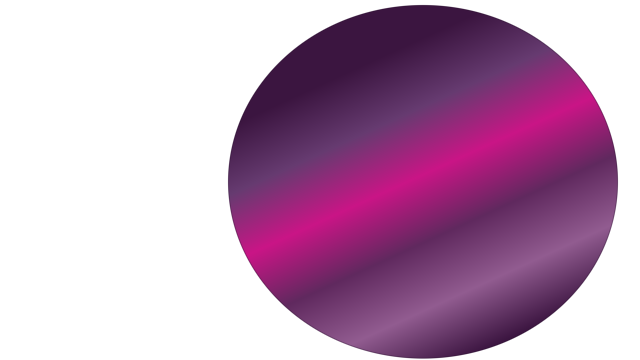
A Shadertoy shader for this background:

```glsl
// Signed distance to an ellipse, accurate near its rim
float ellipseDistance(vec2 p, vec2 radii) {
    float k = length(p / radii);
    float slope = length(p / (radii * radii));
    return k * (k - 1.0) / max(slope, 1e-4);
}

// Evenly spaced colour bands, dark at both ends
vec3 bandColor(float s) {
    vec3 stops[6] = vec3[6](
        vec3(0.232, 0.082, 0.250),
        vec3(0.400, 0.230, 0.440),
        vec3(0.790, 0.080, 0.525),
        vec3(0.375, 0.160, 0.370),
        vec3(0.570, 0.360, 0.565),
        vec3(0.225, 0.075, 0.245));
    vec3 color = stops[0];
    for (int i = 1; i < 6; i++) {
        color = mix(color, stops[i], clamp(s - float(i - 1), 0.0, 1.0));
    }
    return color;
}

void mainImage(out vec4 fragColor, in vec2 fragCoord) {
    float pixel = 1.0 / iResolution.y;
    vec2 p = fragCoord * pixel - vec2(1.175, 0.495);

    // Tilted gradient running down and to the right
    float along = dot(p, vec2(0.416, -0.909));
    vec3 disc = bandColor((along + 0.363) / 0.1725);

    // Thin dark rim
    float d = ellipseDistance(p, vec2(0.5415, 0.491));
    float rim = smoothstep(-0.0018 - pixel, -0.0018 + pixel, d);
    disc = mix(disc, vec3(0.16, 0.06, 0.18), 0.6 * rim);

    // Disc over white
    float coverage = 1.0 - smoothstep(-0.75 * pixel, 0.75 * pixel, d);
    fragColor = vec4(mix(vec3(1.0), disc, coverage), 1.0);
}
```
